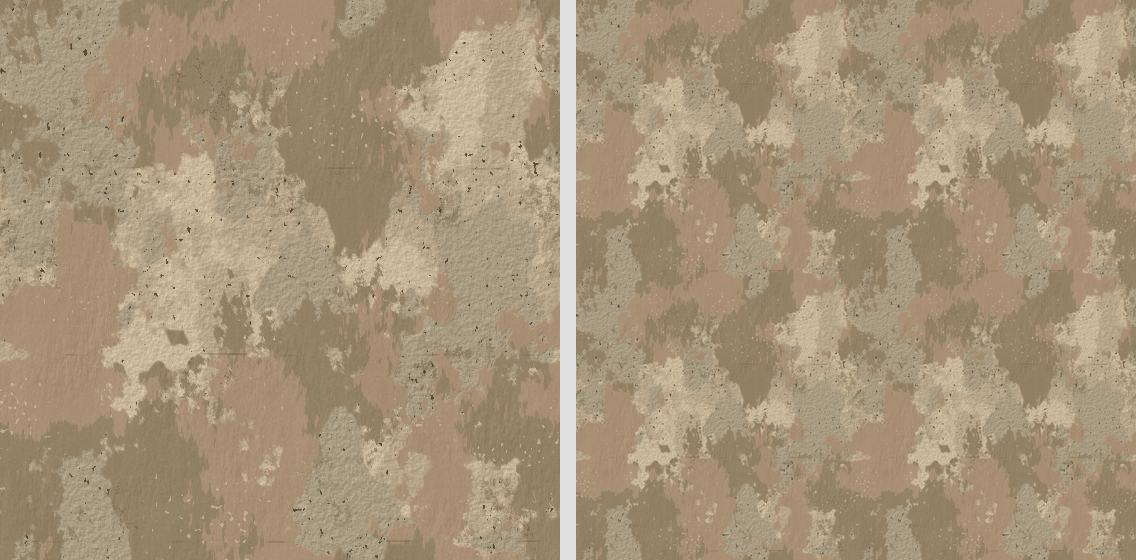
Left, the tile; right, the same tile 2 across and 2 down.
Give the GLSL for this texture, as a Shadertoy shader.

```glsl
#define PATCH_CELLS vec2(4.0, 3.0)
#define PAINT_BIAS 0.055
#define STAIN_BIAS -0.05
#define GREY_BIAS -0.035
#define CRUMBLE 0.34
#define SEAM_ROWS 3.0
#define SEAM_CHIPPING 0.55
#define PLASTER_RELIEF 0.10
#define PAINT_RELIEF 0.065
#define LIP_SHADOW 0.05
#define PIT_STRENGTH 0.8
#define GRIME_STRENGTH 0.42

const vec3 TAN_PAINT = vec3(0.66, 0.56, 0.45);
const vec3 BROWN_STAIN = vec3(0.575, 0.505, 0.395);
const vec3 GREY_PLASTER = vec3(0.66, 0.61, 0.51);
const vec3 SAND_PLASTER = vec3(0.72, 0.65, 0.54);
const vec3 CREAM_PLASTER = vec3(0.79, 0.72, 0.605);
const vec3 OLIVE_GRIME = vec3(0.42, 0.36, 0.24);
const vec3 DARK_PIT = vec3(0.25, 0.21, 0.14);

// Unit gradient from an integer hash of the lattice point
vec2 latticeGradient(vec2 cell, float seed) {
    uint h = uint(cell.x) * 1597u + uint(cell.y) * 51749u + uint(seed) * 7919u;
    h = (h ^ (h >> 15u)) * 739981u;
    h = (h ^ (h >> 13u)) * 912271u;
    h ^= h >> 16u;
    float angle = float(h & 65535u) / 65536.0 * 6.28319;
    return vec2(cos(angle), sin(angle));
}

// Gradient noise wrapping after a whole number of cells
float wrapNoise(vec2 p, vec2 cells, float seed) {
    p = p * cells + seed * vec2(0.37, 0.61);
    vec2 i = floor(p), f = p - i;
    vec2 u = f * f * f * (f * (f * 6.0 - 15.0) + 10.0);
    vec2 lo = mod(i, cells), hi = mod(i + 1.0, cells);
    float a = dot(latticeGradient(lo, seed), f);
    float b = dot(latticeGradient(vec2(hi.x, lo.y), seed), f - vec2(1, 0));
    float c = dot(latticeGradient(vec2(lo.x, hi.y), seed), f - vec2(0, 1));
    float d = dot(latticeGradient(hi, seed), f - 1.0);
    return mix(mix(a, b, u.x), mix(c, d, u.x), u.y);
}

float fbm(vec2 p, vec2 cells, int octaves, float gain, float seed) {
    float sum = 0.0, amplitude = 1.0;
    for (int k = 0; k < octaves; k++) {
        sum += amplitude * wrapNoise(p, cells, seed + float(k));
        cells *= 2.0;
        amplitude *= gain;
    }
    return sum;
}

float seamDistance(vec2 p) {
    float y = p.y + 0.004 * wrapNoise(p, vec2(6.0), 90.0);
    return abs(fract(y * SEAM_ROWS + 0.4) - 0.5) / SEAM_ROWS;
}

// Paint that survives on the wall, crumbling at its edges and along the seams
float paintCoverage(vec2 p) {
    float field = fbm(p, PATCH_CELLS, 5, 0.55, 11.0) + PAINT_BIAS;
    float crumbleZone = smoothstep(-0.35, 0.25, wrapNoise(p, vec2(6.0), 21.0));
    field += CRUMBLE * crumbleZone * fbm(p, vec2(42.0, 32.0), 4, 0.7, 23.0);
    float chips = smoothstep(-0.05, 0.3, wrapNoise(p, vec2(7.0, 3.0), 31.0));
    field -= SEAM_CHIPPING * chips * exp(-seamDistance(p) / 0.012);
    return smoothstep(-0.03, 0.03, field);
}

void mainImage(out vec4 fragColor, in vec2 fragCoord) {
    vec2 p = fragCoord / iResolution.xy;
    vec2 toLight = vec2(-0.0018, 0.0022);
    float coverage = paintCoverage(p);

    // Painted skin with dark stains that run downwards
    float stain = fbm(p, PATCH_CELLS, 6, 0.5, 41.0) + STAIN_BIAS
                + 0.16 * fbm(p, vec2(64.0, 18.0), 3, 0.7, 51.0);
    vec3 paint = mix(TAN_PAINT, BROWN_STAIN, smoothstep(-0.02, 0.03, stain));
    vec2 ridgeCells = vec2(46.0, 20.0);
    float ridge = fbm(p, ridgeCells, 4, 0.65, 61.0) - fbm(p + toLight, ridgeCells, 4, 0.65, 61.0);
    paint += PAINT_RELIEF * ridge * (0.8 + 1.6 * wrapNoise(p, vec2(8.0), 65.0));
    paint += 0.02 * fbm(p, vec2(9.0, 5.0), 3, 0.6, 66.0);

    // Hairline cracks and small flecks in the paint
    float crackLine = abs(fbm(p, vec2(9.0, 7.0), 6, 0.6, 71.0));
    float crackZone = smoothstep(0.22, 0.4, wrapNoise(p, vec2(6.0), 76.0));
    paint *= 1.0 - 0.2 * crackZone * (1.0 - smoothstep(0.0, 0.03, crackLine));
    float fleck = wrapNoise(p, vec2(120.0, 96.0), 81.0) + 0.45 * wrapNoise(p, vec2(7.0), 82.0);
    paint = mix(paint, CREAM_PLASTER, 0.8 * smoothstep(0.5, 0.6, fleck));

    // Bare plaster in grey, sand and cream
    float cream = fbm(p, vec2(6.0, 5.0), 6, 0.65, 101.0);
    vec3 plaster = mix(SAND_PLASTER, CREAM_PLASTER, smoothstep(-0.14, 0.18, cream));
    float grey = fbm(p, PATCH_CELLS, 6, 0.5, 111.0) + GREY_BIAS;
    plaster = mix(plaster, GREY_PLASTER, smoothstep(-0.04, 0.04, grey));
    vec2 grainCells = vec2(84.0);
    plaster += PLASTER_RELIEF * (fbm(p, grainCells, 3, 0.7, 121.0)
                               - fbm(p + toLight, grainCells, 3, 0.7, 121.0));

    // Mottled grime and clustered pits in the plaster
    float grimeZone = smoothstep(0.08, 0.42, fbm(p, vec2(6.0, 5.0), 4, 0.5, 131.0));
    float mottle = smoothstep(-0.1, 0.45, fbm(p, vec2(52.0, 42.0), 4, 0.8, 141.0));
    plaster = mix(plaster, OLIVE_GRIME, GRIME_STRENGTH * (0.08 + grimeZone) * mottle);
    float pit = fbm(p, vec2(76.0, 60.0), 3, 0.65, 151.0)
              + 0.3 * wrapNoise(p, vec2(9.0), 156.0) + 0.1 * grimeZone;
    plaster = mix(plaster, DARK_PIT, PIT_STRENGTH * smoothstep(0.58, 0.74, pit));

    // Shadow and bright rim where the paint edge stands proud
    vec3 color = mix(plaster, paint, coverage);
    color -= LIP_SHADOW * (paintCoverage(p + toLight) - coverage);

    // Faint broken seam lines and overall grain
    float broken = smoothstep(0.1, 0.4, wrapNoise(p, vec2(18.0, 3.0), 161.0));
    color *= 1.0 - 0.13 * broken * (1.0 - smoothstep(0.0006, 0.0024, seamDistance(p)));
    color += 0.022 * wrapNoise(p, vec2(230.0), 171.0);

    fragColor = vec4(clamp(color, 0.0, 1.0), 1.0);
}
```
